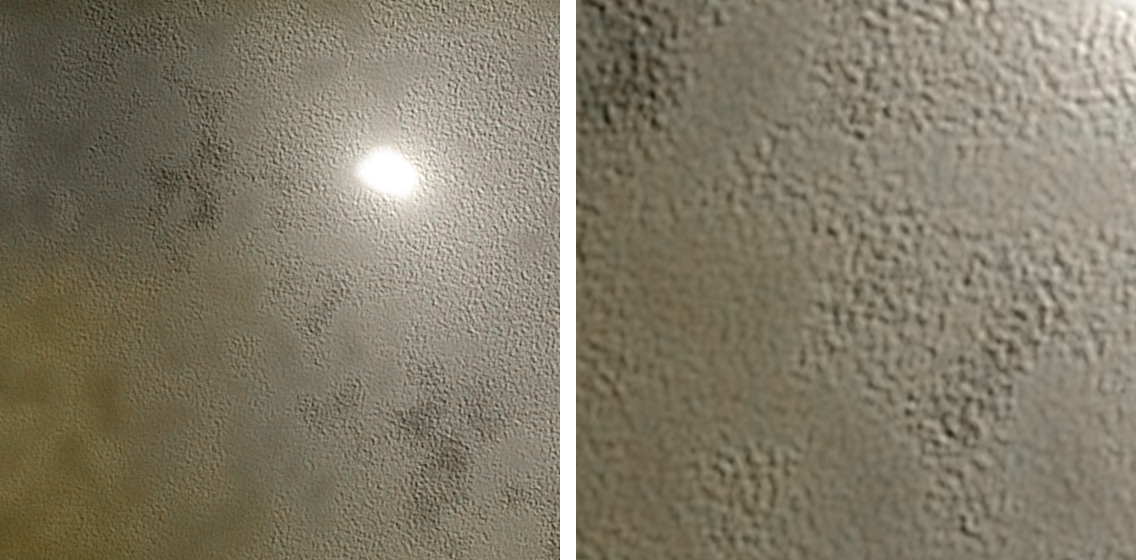
Left, the full canvas; right, a detail of the centre.
This texture is drawn by a three.js fragment shader. Its source:

```glsl
// A worn, pebbled wall lit by one lamp: grey on the right, olive at lower left.
// Soft colour gradients and speckled stains carry an embossed gradient-noise
// grain, and a tilted elliptical glare with wide halos is laid on top.
#define GLARE_POS vec2(0.700, 0.688)
#define GLARE_SIZE vec2(0.058, 0.041)
#define GLARE_TILT -0.38
#define HALO_GAIN 0.19
#define GRAIN_SCALE 150.0
#define GRAIN_GAIN 0.27
#define STAIN_SCALE 5.0
#define STAIN_GAIN 0.19

varying vec2 vUv;

float hash(vec2 p) {
  vec3 q = fract(vec3(p.xyx) * 0.1031);
  q += dot(q, q.yzx + 33.33);
  return fract((q.x + q.y) * q.z);
}

float valueNoise(vec2 p) {
  vec2 cell = floor(p);
  vec2 f = fract(p);
  f = f * f * (3.0 - 2.0 * f);
  float low = mix(hash(cell), hash(cell + vec2(1.0, 0.0)), f.x);
  float high = mix(hash(cell + vec2(0.0, 1.0)), hash(cell + vec2(1.0)), f.x);
  return mix(low, high, f.y);
}

// Slope of one lattice corner, applied to the offset from it
float corner(vec2 cell, vec2 offset) {
  vec2 slope = 2.0 * vec2(hash(cell), hash(cell + 57.0)) - 1.0;
  return dot(slope, offset);
}

float gradientNoise(vec2 p) {
  vec2 cell = floor(p);
  vec2 f = fract(p);
  vec2 w = f * f * f * (f * (f * 6.0 - 15.0) + 10.0);
  vec2 e = vec2(1.0, 0.0);
  float low = mix(corner(cell, f), corner(cell + e, f - e), w.x);
  float high = mix(corner(cell + e.yx, f - e.yx), corner(cell + 1.0, f - 1.0), w.x);
  return mix(low, high, w.y);
}

float fbm(vec2 p) {
  float sum = 0.0;
  float weight = 0.5;
  for (int i = 0; i < 5; i++) {
    sum += weight * valueNoise(p);
    p = mat2(1.6, 1.2, -1.2, 1.6) * p + 17.3;
    weight *= 0.5;
  }
  return sum;
}

mat2 rotation(float angle) {
  float c = cos(angle);
  float s = sin(angle);
  return mat2(c, -s, s, c);
}

// Pebble height in two turned layers, drawn out slightly along a steep diagonal
float pebbleHeight(vec2 uv) {
  vec2 p = rotation(0.45) * uv * GRAIN_SCALE * vec2(1.1, 0.85) + 40.0;
  vec2 fine = rotation(1.1) * p * 1.6 + 9.0;
  return gradientNoise(p) + 0.5 * gradientNoise(fine);
}

// Height difference along the light direction
float emboss(vec2 uv) {
  vec2 stepToLight = vec2(0.30, 0.22) / GRAIN_SCALE;
  return pebbleHeight(uv + stepToLight) - pebbleHeight(uv - stepToLight);
}

vec3 wallColour(vec2 uv, float cloud) {
  vec3 shadowGrey = vec3(0.330, 0.320, 0.268);
  vec3 olive = vec3(0.410, 0.360, 0.220);
  vec3 middleGrey = vec3(0.452, 0.430, 0.358);
  vec3 upperGrey = vec3(0.540, 0.517, 0.462);
  vec3 lowerGrey = vec3(0.570, 0.547, 0.492);
  float wobble = (cloud - 0.48) * 0.28;
  float up = smoothstep(0.42, 0.72, uv.y + wobble);
  vec3 left = mix(olive, shadowGrey, up);
  vec3 right = mix(lowerGrey, upperGrey, up);
  vec3 wall = mix(left, middleGrey, smoothstep(0.08, 0.54, uv.x + wobble));
  wall = mix(wall, right, smoothstep(0.38, 0.88, uv.x + wobble));
  // Dim, warmer strips along the top and bottom edges
  float edge = smoothstep(0.90, 1.02, uv.y) + smoothstep(0.28, -0.05, uv.y);
  return wall - edge * vec3(0.030, 0.035, 0.060);
}

void main() {
  vec2 uv = vUv;
  float cloud = fbm(uv * STAIN_SCALE + 3.7);
  float mottle = fbm(uv * STAIN_SCALE * 3.2 + 21.0);
  float relief = emboss(uv);
  vec3 colour = wallColour(uv, cloud);

  // Dark stains gather along a falling diagonal, broken up by the grain
  float diagonal = (uv.y - 0.53 + 1.15 * (uv.x - 0.48)) / 1.52;
  float band = exp(-diagonal * diagonal / 0.020);
  float stain = smoothstep(0.42, 0.70, 0.45 * cloud + 0.55 * mottle - 0.06 * relief);
  colour -= STAIN_GAIN * stain * (0.15 + 0.85 * band) * smoothstep(0.0, 0.4, uv.x);
  colour += (mottle - 0.48) * 0.13;

  // Wide halos of the lamp
  vec2 toGlare = uv - GLARE_POS;
  float d2 = dot(toGlare, toGlare);
  vec3 lampTint = vec3(1.0, 0.99, 1.04);
  colour += HALO_GAIN * exp(-d2 / 0.070) * lampTint;
  colour += 0.12 * exp(-d2 / 0.009) * lampTint;

  // Grain is strongest at upper right and in stains, and fades in smooth patches
  float reach = smoothstep(-0.05, 1.0, uv.x * 0.75 + uv.y * 0.4);
  float patches = smoothstep(0.36, 0.60, 0.3 * cloud + 0.7 * mottle + 0.12 * (uv.x - 0.4));
  float strength = mix(0.25, 1.0, reach) * mix(0.3, 1.0, patches);
  float pits = min(relief + 0.12, 0.0);
  colour += GRAIN_GAIN * strength * (0.85 * relief + 0.45 * pits + 0.02);

  // Fine flecks with a faint colour shift
  float fleck = gradientNoise(uv * 210.0 + 71.0);
  float tint = valueNoise(uv * 75.0 + 13.0) - 0.5;
  colour += 0.055 * fleck + 0.020 * tint * vec3(1.0, -0.4, -1.0);

  // Burnt-out core with a ragged, soft rim
  vec2 core = rotation(GLARE_TILT) * toGlare / GLARE_SIZE;
  float rim = length(core) + 0.7 * (mottle - 0.48) + 0.15 * relief;
  colour += 0.20 * exp(-rim * rim * 0.55);
  colour = mix(colour, vec3(1.0), smoothstep(1.15, 0.75, rim));

  gl_FragColor = vec4(clamp(colour, 0.0, 1.0), 1.0);
}
```
